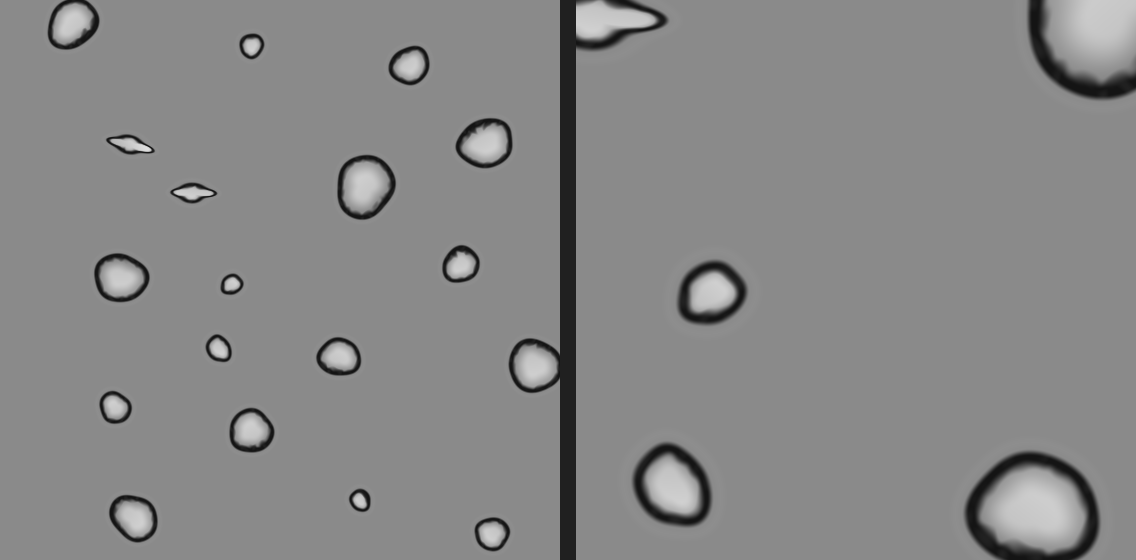
Left, the full canvas; right, a detail of the centre.
Give the GLSL for this texture, as a WebGL 1 fragment shader.

```glsl
precision highp float;
uniform vec2 u_resolution;

float hash(float n) {
  return fract(sin(n * 12.9898 + 4.137) * 4375.85);
}

mat2 rotation(float angle) {
  float c = cos(angle), s = sin(angle);
  return mat2(c, -s, s, c);
}

// Layered sines, roughly -1 to 1
float mottle(vec2 p) {
  return 0.5 * sin(p.x * 310.0 + 2.0 * sin(p.y * 190.0))
       + 0.5 * sin(p.y * 270.0 - p.x * 120.0 + 2.0 * sin(p.x * 230.0));
}

// Signed distance to a lumpy ellipse; flakes get pointed ends
float grainDistance(vec2 p, vec2 radii, float seed, float flake) {
  vec2 q = p / radii;
  float k = length(q);
  float angle = atan(q.y, q.x + 1e-5);
  float outline = 1.0 + 0.045 * sin(2.0 * angle + seed * 3.0)
                + 0.04 * sin(3.0 * angle + seed * 5.0)
                + 0.015 * sin(5.0 * angle + seed * 7.0)
                + 0.12 * flake * cos(4.0 * angle);
  return (k - outline) * max(k, 0.01) / max(length(q / radii), 0.01 / radii.x);
}

// Glassy body: dark uneven rim around a pale core
float grainShade(vec2 p, float d, float size, float seed) {
  float heading = 1.57 + 2.2 * (hash(seed + 40.0) - 0.5);
  heading += step(0.75, hash(seed + 50.0)) * 3.14;
  float facing = dot(p, vec2(cos(heading), sin(heading))) / (length(p) + 1e-4);
  float grit = mottle(p + seed);
  float crescent = pow(max(facing, 0.0), 2.0) * hash(seed + 60.0);
  float rim = (0.0035 + 0.11 * size)
            * (1.0 + 0.12 * grit + crescent * (0.8 + 0.5 * grit));
  float depth = -d;
  float core = mix(0.56, 0.79, smoothstep(0.15, 0.75, depth / size));
  core -= 0.06 * facing * length(p) / size;
  float dark = 0.08 + 0.05 * max(grit, 0.0);
  return mix(dark, core, smoothstep(rim * 0.55, rim * 1.5, depth));
}

void main() {
  vec2 uv = gl_FragCoord.xy / u_resolution;
  float shade = 0.54;

  for (int i = 0; i < 18; i++) {
    float n = float(i);

    // Evenly spread centres, loosened by a random shift
    vec2 centre = fract(0.37 + n * vec2(0.7549, 0.5698));
    centre = mix(vec2(0.02), vec2(0.98), centre);
    centre += 0.1 * (vec2(hash(n), hash(n + 20.0)) - 0.5);

    // Mostly round grains, with an occasional thin flake
    float flake = step(7.5, mod(n + 4.0, 9.0));
    float size = mix(0.018 + 0.038 * fract(n * 0.618 + 0.2), 0.038, flake);
    float aspect = mix(0.78 + 0.2 * hash(n + 10.0), 0.42, flake);
    vec2 radii = size * vec2(1.0, aspect);
    float tilt = (hash(n + 30.0) - 0.5) * mix(3.0, 0.6, flake);

    vec2 p = uv - centre;
    float d = grainDistance(rotation(tilt) * p, radii, n, flake);
    float halo = 0.015 * exp(-pow((d - 0.006) / 0.003, 2.0));
    float cover = smoothstep(0.0022, -0.0022, d);
    shade = mix(shade + halo, grainShade(p, d, radii.y, n), cover);
  }

  gl_FragColor = vec4(vec3(shade), 1.0);
}
```
